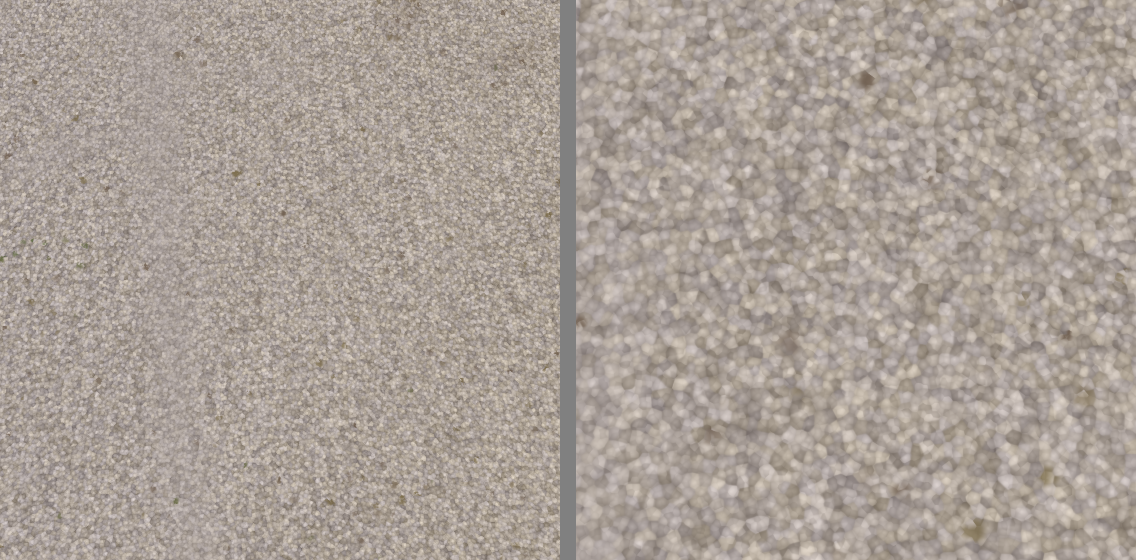
Left, the full canvas; right, a detail of the centre.
Write a WebGL 1 fragment shader that draws this texture.

```glsl
precision highp float;
uniform vec2 u_resolution;

#define GRAINS_NEAR 132.0
#define GRAINS_FAR 190.0
#define GRAIN_CONTRAST 0.2
#define GAP_DEPTH 0.14
#define HUE_SPREAD 0.04
#define SPOT_CELLS 46.0
#define SPOT_DENSITY 0.075
#define TRACK_SMOOTHING 0.3

const vec3 GRAVEL = vec3(0.672, 0.632, 0.600);
const vec3 BROWN = vec3(0.42, 0.35, 0.29);
const vec3 OLIVE = vec3(0.45, 0.39, 0.25);
const vec3 GREEN = vec3(0.33, 0.39, 0.22);

vec2 hash2(vec2 p) {
  vec2 k = vec2(dot(p, vec2(127.1, 311.7)), dot(p, vec2(269.5, 183.3)));
  return fract(sin(k) * 43758.5453);
}

// Layered sines, about -1 to 1, for broad unevenness
float drift(vec2 p) {
  float sum = 0.0;
  float amp = 0.5;
  for (int i = 0; i < 4; i++) {
    sum += amp * sin(p.x + 1.7 * sin(p.y * 0.8)) * cos(p.y + 1.3 * sin(p.x * 0.7));
    p = mat2(1.3, 1.2, -1.2, 1.3) * p + 2.7;
    amp *= 0.6;
  }
  return sum;
}

// Soft cellular grains: x = tone, y = hue, z = distance to the nearest centre
vec3 grains(vec2 p) {
  vec2 cell = floor(p);
  vec3 sum = vec3(0.0);
  float nearest = 4.0;
  for (int j = -1; j <= 1; j++) {
    for (int i = -1; i <= 1; i++) {
      vec2 id = cell + vec2(float(i), float(j));
      vec2 d = id + hash2(id) - p;
      float d2 = dot(d, d);
      float weight = exp(-11.0 * d2);
      sum += weight * vec3(hash2(id + 37.4) - 0.5, 1.0);
      nearest = min(nearest, d2);
    }
  }
  return vec3(sum.xy / sum.z, sqrt(nearest));
}

// Soft elongated area, 1 at its centre
float patchMask(vec2 p, vec2 centre, vec2 size, float slope) {
  vec2 d = p - centre;
  d.y -= slope * d.x;
  d /= size;
  return exp(-dot(d, d));
}

// Smooth worn track with two faint branches
float trackMask(vec2 p) {
  float wobble = 0.025 * drift(p * 11.0);
  float offset = p.x - 0.345 + 0.08 * p.y + wobble;
  float track = exp(-offset * offset / 0.003);
  float left = patchMask(p + wobble, vec2(0.11, 0.72), vec2(0.18, 0.03), 0.25);
  float right = patchMask(p + wobble, vec2(0.44, 0.87), vec2(0.15, 0.025), -0.03);
  return clamp(track + 0.8 * left + 0.6 * right, 0.0, 1.0);
}

// Scattered dry and green tufts over the ground colour
vec3 addSpots(vec3 color, vec2 p, vec2 ragged, float track) {
  float dry = patchMask(p, vec2(0.72, 0.97), vec2(0.05, 0.035), 0.3)
            + patchMask(p, vec2(0.92, 0.90), vec2(0.07, 0.02), 0.4);
  float lush = patchMask(p, vec2(0.05, 0.555), vec2(0.07, 0.025), 0.1);
  float density = SPOT_DENSITY * (1.0 + 0.9 * drift(p * 9.0)) * (1.0 - 0.8 * track)
                + 0.6 * dry + 0.3 * lush;
  vec2 q = p * SPOT_CELLS + ragged;
  vec2 cell = floor(q);
  for (int j = -1; j <= 1; j++) {
    for (int i = -1; i <= 1; i++) {
      vec2 id = cell + vec2(float(i), float(j));
      vec2 chance = hash2(id + 91.7);
      vec2 look = hash2(id + 53.2);
      vec2 d = (q - id - hash2(id + 11.3)) * vec2(1.0, 0.8 + 0.4 * look.x);
      float radius = mix(0.16, 0.36, look.x * look.x);
      float cover = 1.0 - smoothstep(radius * 0.3, radius * 1.4, length(d));
      cover *= smoothstep(-0.02, 0.02, density - chance.x) * mix(0.35, 0.85, chance.y);
      vec3 tuft = mix(BROWN, OLIVE, smoothstep(0.35, 0.75, look.y) * (1.0 - min(dry, 1.0)));
      tuft = mix(tuft, GREEN, clamp(1.4 * lush + step(0.93, look.y) * 0.6, 0.0, 1.0));
      color = mix(color, tuft, cover);
    }
  }
  return mix(color, BROWN, 0.15 * min(dry, 1.0));
}

void main() {
  vec2 p = gl_FragCoord.xy / u_resolution;

  // Grains shrink towards the top
  float across = mix(GRAINS_NEAR, GRAINS_FAR, p.y);
  vec2 ground = vec2((p.x - 0.5) * across, 0.5 * (GRAINS_NEAR + across) * p.y);
  vec3 grain = grains(ground + 140.0);
  vec3 grit = grains(mat2(0.8, 0.6, -0.6, 0.8) * ground * 1.6 + 300.0);

  float track = trackMask(p);
  float tone = GRAIN_CONTRAST * (grain.x + 0.6 * grit.x);
  tone -= GAP_DEPTH * (grain.z + 0.4 * grit.z - 0.58);
  tone *= 1.0 - TRACK_SMOOTHING * track;
  tone += 0.01 * drift(p * 7.0) + 0.005 * drift(p * 19.0);

  // Lilac on the left and along the track, warmer on the right
  float warmth = 0.012 * (p.x - 0.45) - 0.007 * track;
  warmth += HUE_SPREAD * grain.y * (1.0 - 0.5 * track);
  vec3 color = GRAVEL + tone + warmth * vec3(0.5, 0.3, -1.0);
  color = addSpots(color, p, 0.3 * vec2(grain.x, grit.x), track);
  gl_FragColor = vec4(color, 1.0);
}
```
